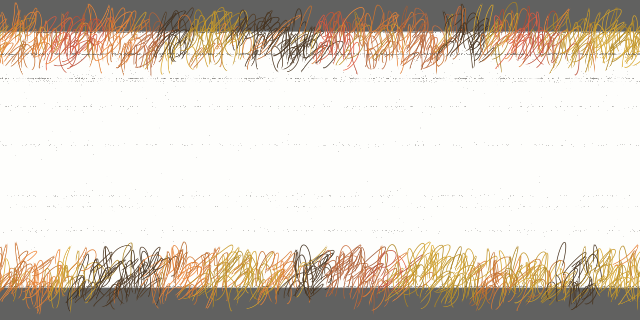
Give the GLSL for this background, as a Shadertoy shader.

```glsl
const vec3 PAPER = vec3(0.995, 0.995, 0.99);
const vec3 SLATE = vec3(0.38, 0.38, 0.375);
const vec3 SPECK = vec3(0.30, 0.29, 0.27);
const vec2 CANVAS = vec2(2.0, 1.0);

const float TOP_EDGE = 0.901;       // slate above this height
const float BOTTOM_EDGE = 0.101;    // slate below this height
const float TOP_CENTER = 0.876;     // middle of each scribbled border
const float BOTTOM_CENTER = 0.134;
const float BORDER_REACH = 0.125;
const float SCATTER = 0.062;        // vertical spread of the loops

const float SPACING = 0.0046;       // one pen loop per step along x
const int REACH = 16;               // steps searched to either side
const float PEN_RADIUS = 0.0015;
const float INK = 0.76;
const float GRAIN = 0.0032;         // size of a speck

// Ink colours: orange, red, gold, umber, rust
const vec3 INKS[5] = vec3[5](
    vec3(0.85, 0.48, 0.20), vec3(0.82, 0.34, 0.24), vec3(0.78, 0.60, 0.16),
    vec3(0.29, 0.21, 0.13), vec3(0.72, 0.40, 0.23));

// Dominant ink along each border, left to right
const int TONES = 24;
const int TOP_TONES[TONES] = int[TONES](
    0, 0, 1, 1, 0, 4, 3, 2, 2, 3, 3, 3, 1, 4, 0, 4, 4, 3, 2, 1, 1, 2, 2, 2);
const int BOTTOM_TONES[TONES] = int[TONES](
    0, 0, 2, 3, 3, 3, 0, 0, 2, 2, 0, 3, 4, 4, 1, 2, 2, 2, 0, 2, 2, 3, 2, 2);

// Dotted rows: height and density
const int ROWS = 10;
const vec2 DOTTED[ROWS] = vec2[ROWS](
    vec2(0.899, 0.55), vec2(0.831, 0.60), vec2(0.755, 0.50), vec2(0.746, 0.22),
    vec2(0.667, 0.18), vec2(0.547, 0.10), vec2(0.388, 0.09), vec2(0.354, 0.11),
    vec2(0.279, 0.13), vec2(0.104, 0.45));

vec3 hash3(vec2 p) {
    vec3 q = fract(p.xyx * vec3(0.1031, 0.1030, 0.0973));
    q += dot(q, q.yxz + 33.33);
    return fract((q.xxy + q.yzz) * q.zyx);
}

vec3 inkAt(float x, bool top, vec3 rnd) {
    float slot = x / CANVAS.x * float(TONES) + (rnd.x - 0.5) * 1.1;
    int i = int(clamp(slot, 0.0, float(TONES) - 1.0));
    int tone = top ? TOP_TONES[i] : BOTTOM_TONES[i];
    if (rnd.y > 0.80) tone = rnd.y > 0.91 ? 2 : 0;
    return INKS[tone] * (0.84 + 0.28 * rnd.z);
}

// Approximate distance to an ellipse outline
float ellipseDistance(vec2 p, vec2 radii) {
    float k = length(p / radii);
    float slope = length(p / (radii * radii));
    return abs(k * (k - 1.0) / max(slope, 0.001));
}

// Leaning, bent and partly open pen loops
vec3 scribble(vec3 color, vec2 p, bool top, float pixel) {
    float center = top ? TOP_CENTER : BOTTOM_CENTER;
    if (abs(p.y - center) > BORDER_REACH) return color;
    float cell = floor(p.x / SPACING);
    for (int i = -REACH; i <= REACH; i++) {
        float id = cell + float(i);
        vec2 key = vec2(id + 40.0, top ? 17.0 : 71.0);
        vec3 place = hash3(key);
        vec3 form = hash3(key + vec2(0.0, 113.0));
        vec3 tint = hash3(key + vec2(0.0, 229.0));
        vec2 origin = vec2((id + place.x) * SPACING,
                           center + (place.y * 2.0 - 1.0) * SCATTER);
        float lean = mix(-0.25, 0.95, place.z);
        float c = cos(lean), s = sin(lean);
        vec2 q = mat2(c, s, -s, c) * (p - origin);
        vec2 radii = vec2(mix(0.004, 0.021, form.x * form.x),
                          mix(0.028, 0.058, form.y));
        q.x += (form.z - 0.5) * 9.0 * (q.y * q.y - 0.001);
        float d = ellipseDistance(q, radii);
        float line = 1.0 - smoothstep(-0.5, 0.5, (d - PEN_RADIUS) / pixel);
        float gap = dot(q / radii, vec2(tint.x - 0.5, -0.5));
        float pen = line * (1.0 - smoothstep(0.42, 0.50, gap));
        color = mix(color, inkAt(origin.x, top, tint), pen * INK);
    }
    return color;
}

// Broken rows of specks with a light dusting around them
float specks(vec2 p) {
    vec2 cell = floor(p / GRAIN);
    vec3 rnd = hash3(cell + 7.0);
    float density = 0.0;
    for (int i = 0; i < ROWS; i++) {
        float away = abs(p.y - DOTTED[i].x);
        float row = 1.0 - smoothstep(0.0012, 0.0032, away);
        float dust = 0.10 * exp(-away * 90.0);
        density += DOTTED[i].y * (row + dust);
    }
    float patchy = 0.5 + hash3(floor(cell / vec2(9.0, 2.0))).x;
    vec2 local = fract(p / GRAIN) - 0.5;
    float dot_ = 1.0 - smoothstep(0.35, 0.65, length(local));
    return dot_ * step(rnd.x, density * patchy) * (0.25 + 0.5 * rnd.y)
         * min(1.0, 0.35 + density);
}

void mainImage(out vec4 fragColor, in vec2 fragCoord) {
    vec2 p = fragCoord / iResolution.xy * CANVAS;
    float pixel = 1.0 / iResolution.y;

    // Paper between two slate bands
    float slate = smoothstep(-pixel, pixel, p.y - TOP_EDGE)
                + smoothstep(-pixel, pixel, BOTTOM_EDGE - p.y);
    vec3 color = mix(PAPER, SLATE, slate);

    // Scribbled borders, then specks
    color = scribble(color, p, true, pixel);
    color = scribble(color, p, false, pixel);
    color = mix(color, SPECK, specks(p) * (1.0 - slate));
    fragColor = vec4(color, 1.0);
}
```
